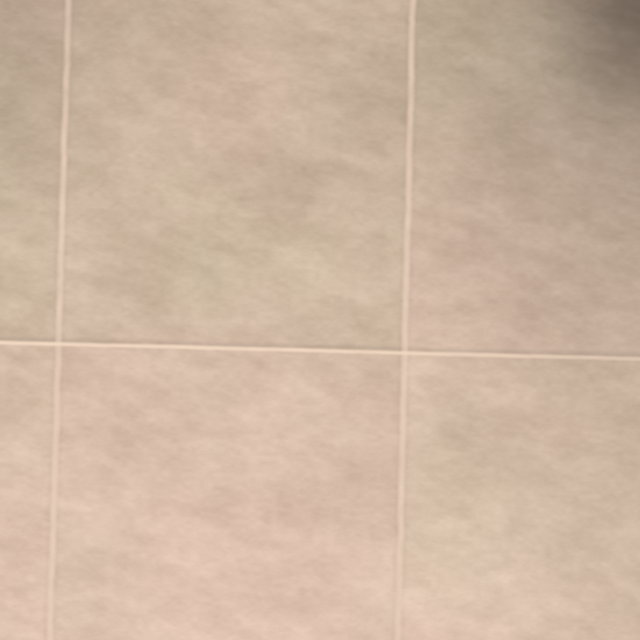
Give the GLSL for this texture, as a Shadertoy shader.

```glsl
// Large beige stone tiles with pale, slightly skewed grout lines under uneven light.

const vec3 STONE_LIGHT = vec3(0.870, 0.765, 0.688);
const vec3 STONE_DARK  = vec3(0.785, 0.702, 0.618);
const vec3 ROSE_TINT   = vec3(0.012, -0.006, 0.006);
const vec3 GROUT_DOWN  = vec3(0.905, 0.805, 0.725);
const vec3 GROUT_ACROSS = vec3(0.960, 0.860, 0.770);

float hash(vec2 p) {
    vec3 q = fract(vec3(p.xyx) * 0.1031);
    q += dot(q, q.yzx + 33.33);
    return fract((q.x + q.y) * q.z);
}

float valueNoise(vec2 p) {
    vec2 cell = floor(p);
    vec2 f = fract(p);
    f = f * f * (3.0 - 2.0 * f);
    float low = mix(hash(cell), hash(cell + vec2(1.0, 0.0)), f.x);
    float high = mix(hash(cell + vec2(0.0, 1.0)), hash(cell + vec2(1.0)), f.x);
    return mix(low, high, f.y);
}

// Layered noise, centred on zero
float fbm(vec2 p) {
    float sum = 0.0;
    float amplitude = 0.5;
    for (int i = 0; i < 5; i++) {
        sum += amplitude * (valueNoise(p) - 0.5);
        p = mat2(1.6, 1.2, -1.2, 1.6) * p + 17.3;
        amplitude *= 0.5;
    }
    return sum;
}

// Tile coordinates: whole numbers lie on the grout lines
vec2 tileCoord(vec2 p, vec2 pitch) {
    float firstColumn = mix(0.078, 0.107, p.y);
    float firstRow = 0.465 - 0.026 * p.x;
    return vec2(p.x - firstColumn, p.y - firstRow) / pitch;
}

// Signed distance to the nearest line, in canvas units
vec2 lineOffset(vec2 tile, vec2 pitch) {
    return (fract(tile + 0.5) - 0.5) * pitch;
}

// Soft-edged band around zero
float band(float offset, float halfWidth, float softness) {
    return 1.0 - smoothstep(halfWidth - softness, halfWidth + softness, abs(offset));
}

vec3 stone(vec2 p, vec2 tileId) {
    vec2 q = p + 7.0 * vec2(hash(tileId + 20.0), hash(tileId + 51.0));
    float clouds = fbm(q * vec2(6.0, 8.0));
    float streaks = fbm(mat2(0.97, 0.26, -0.26, 0.97) * q * vec2(22.0, 48.0));
    float grain = fbm(q * vec2(90.0, 150.0));
    float shade = 0.085 * clouds + 0.085 * streaks + 0.05 * grain;
    shade += 0.015 * (hash(tileId + 9.0) - 0.5);
    float rose = 2.5 * fbm(q * 4.0 + 40.0);
    vec3 base = mix(STONE_LIGHT, STONE_DARK, smoothstep(-0.1, 1.0, p.y));
    return base + shade + ROSE_TINT * rose;
}

// Falloff towards the top corners and the right side
float lighting(vec2 p) {
    float rightCorner = length((p - 1.0) * vec2(1.0, 0.75));
    float leftCorner = length(p - vec2(0.0, 1.0));
    float light = 1.0 - 0.12 * smoothstep(0.55, 0.0, rightCorner);
    light *= 1.0 - 0.30 * smoothstep(0.20, 0.0, rightCorner);
    light *= 1.0 - 0.07 * smoothstep(0.35, 0.0, leftCorner);
    return light * (1.0 - 0.05 * smoothstep(0.6, 1.0, p.x));
}

void mainImage(out vec4 fragColor, in vec2 fragCoord) {
    vec2 p = fragCoord / iResolution.xy;
    float pixel = 1.0 / min(iResolution.x, iResolution.y);

    vec2 pitch = vec2(mix(0.544, 0.538, p.y), 0.60);
    vec2 tile = tileCoord(p, pitch);
    vec2 offset = lineOffset(tile, pitch);
    offset.x += 0.004 * fbm(vec2(p.x * 4.0, p.y * 30.0));
    offset.y += 0.0015 * fbm(vec2(p.x * 25.0, p.y * 4.0));

    vec3 color = stone(p, floor(tile));

    // Faint shadows beside the grout
    color *= 1.0 - 0.07 * band(offset.y - 0.006, 0.003, 0.003 + pixel);
    color *= 1.0 - 0.03 * band(offset.x, 0.009, 0.004 + pixel);

    // Worn grout: soft and wide going down, crisp and thin going across
    float wear = 0.85 + 0.5 * fbm(p * vec2(40.0, 55.0));
    float down = band(offset.x, 0.0045, 0.0025 + pixel) * wear;
    float across = band(offset.y, 0.0028, 0.0012 + pixel);
    across *= mix(1.0, 0.8, p.x) * (0.9 + 0.3 * fbm(p * 35.0));
    color = mix(color, GROUT_DOWN, clamp(down, 0.0, 1.0));
    color = mix(color, GROUT_ACROSS, clamp(across, 0.0, 1.0));

    fragColor = vec4(clamp(color * lighting(p), 0.0, 1.0), 1.0);
}
```
